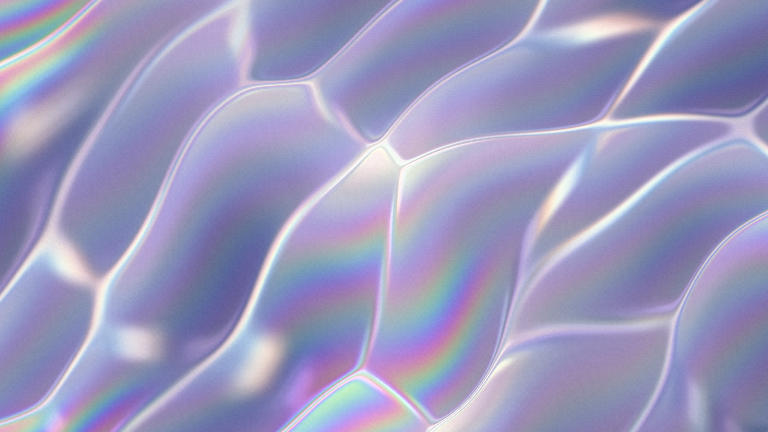
This background is drawn by a Shadertoy shader. Its source:

```glsl
// Iridescent liquid foil: long diagonal pillows with glossy, prismatic seams.
// Soft cellular noise gives the slope and seams; layered sines bend the sheet,
// and the slope drives a tone ramp, thin reflections and dispersed glints.

const float FOLD_ANGLE = 0.87;               // direction of the folds, radians
const float FOLD_BEND = 0.05;                // folds flatten toward the right
const vec2 CELL_DENSITY = vec2(1.75, 4.3);   // cells along and across the folds
const float CELL_JITTER = 0.85;
const float CELL_LIFT = 0.26;                // uneven heights of the pillows
const vec2 SEAM_SHARPNESS = vec2(11.0, 25.0);
const vec2 LIGHT = vec2(0.35, 0.94);         // in fold space
const float DISPERSION = 0.13;
const float GLINT_WIDTH = 0.38;
const float GRAIN = 0.022;

const vec3 SHADOW = vec3(0.29, 0.31, 0.52);
const vec3 DUSK = vec3(0.39, 0.41, 0.60);
const vec3 SLATE = vec3(0.53, 0.53, 0.70);
const vec3 LILAC = vec3(0.67, 0.65, 0.83);
const vec3 PALE = vec3(0.79, 0.75, 0.84);
const vec3 MAUVE = vec3(0.64, 0.60, 0.70);
const vec3 GLINT = vec3(0.98, 0.98, 0.95);

float hash(vec2 p) {
    return fract(sin(dot(p, vec2(127.1, 311.7))) * 43758.5);
}

vec2 hash2(vec2 p) {
    return vec2(hash(p), hash(p + 37.3));
}

// Layered sines, roughly -1 to 1.
float swell(vec2 p) {
    float sum = 0.0, amplitude = 0.55;
    for (int i = 0; i < 4; i++) {
        sum += amplitude * sin(p.x + 1.3 * sin(p.y));
        p = mat2(0.8, 0.6, -0.6, 0.8) * p * 1.7 + 2.1;
        amplitude *= 0.55;
    }
    return sum;
}

// Canvas to fold space: x runs along the folds, y across them.
vec2 foldSpace(vec2 p) {
    float a = FOLD_ANGLE - FOLD_BEND * p.x;
    vec2 q = mat2(cos(a), -sin(a), sin(a), cos(a)) * p;
    q.y += 0.045 * sin(5.2 * q.x + 3.0 * q.y) + 0.014 * sin(12.0 * q.x - 5.0 * q.y + 1.0);
    q.x += 0.06 * sin(6.0 * q.y + 2.0 * q.x);
    return q;
}

// Soft cellular noise: xy = slope, z = height, w = seam (0 inside, 1 on a border).
vec4 pillows(vec2 x, float sharpness) {
    vec2 cell = floor(x), slope = vec2(0.0);
    float total = 0.0, squares = 0.0;
    for (int j = -2; j <= 2; j++) {
        for (int i = -2; i <= 2; i++) {
            vec2 id = cell + vec2(i, j);
            vec2 d = x - id - 0.5 - CELL_JITTER * (hash2(id) - 0.5);
            float w = exp(-sharpness * (dot(d, d) + CELL_LIFT * hash(id + 71.7)));
            slope += 2.0 * w * d;
            total += w;
            squares += w * w;
        }
    }
    return vec4(slope / total, -log(total) / sharpness,
                2.0 * (1.0 - squares / (total * total)));
}

vec3 toneRamp(float t) {
    vec3 c = mix(SHADOW, DUSK, smoothstep(0.0, 0.18, t));
    c = mix(c, SLATE, smoothstep(0.15, 0.40, t));
    c = mix(c, LILAC, smoothstep(0.38, 0.62, t));
    c = mix(c, PALE, smoothstep(0.60, 0.82, t));
    return mix(c, GLINT, smoothstep(0.84, 1.1, t));
}

vec3 spectrum(float phase) {
    return cos(6.2832 * (phase + vec3(0.0, 0.33, 0.67)));
}

void mainImage(out vec4 fragColor, in vec2 fragCoord) {
    vec2 p = fragCoord / iResolution.y;
    float across = fragCoord.x / iResolution.x;
    vec2 q = foldSpace(p);

    // Surface
    float slow = swell(q * vec2(2.2, 4.5) + 4.0);
    float sharpness = mix(SEAM_SHARPNESS.x, SEAM_SHARPNESS.y, 0.5 + 0.5 * slow);
    vec4 fold = pillows(q * CELL_DENSITY + vec2(3.0, 7.0), sharpness);
    float seam = smoothstep(0.15, 0.95, fold.w);
    float facing = dot(fold.xy, LIGHT) + 0.12 * slow;

    // Broad light, brighter toward the left, with thin reflections in the seams
    float tone = 0.40 + 0.20 * facing + 0.55 * (fold.z - 0.2) + 0.15 * slow;
    tone += 0.24 * (0.45 - across);
    tone += seam * (0.10 + 0.17 * sin(8.0 * facing + 5.0 * q.x));
    vec3 color = toneRamp(tone);

    // Warm haze and rainbow patches
    float haze = smoothstep(0.0, 0.9, swell(q * vec2(2.6, 5.0) + 11.0));
    color = mix(color, MAUVE, 0.55 * haze * (1.0 - seam));
    float patches = smoothstep(0.1, 0.9, swell(q * vec2(3.0, 5.5) + 20.0));
    patches *= 1.0 - 0.6 * smoothstep(0.5, 1.0, across);
    color += (0.025 + 0.12 * patches) * spectrum(1.1 * facing + 0.4 * slow + 0.6 * q.x);

    // Glints, split into colours along the slope
    vec3 offset = (facing - 0.08 - DISPERSION * vec3(-1.0, 0.0, 1.0)) / GLINT_WIDTH;
    float strength = smoothstep(-0.5, 0.7, swell(q * vec2(5.0, 7.0) + 31.0));
    color = mix(color, GLINT, exp(-offset * offset) * seam * (0.22 + 0.78 * strength));

    color += GRAIN * (hash(floor(p * 288.0)) - 0.5);
    fragColor = vec4(clamp(color, 0.0, 1.0), 1.0);
}
```
